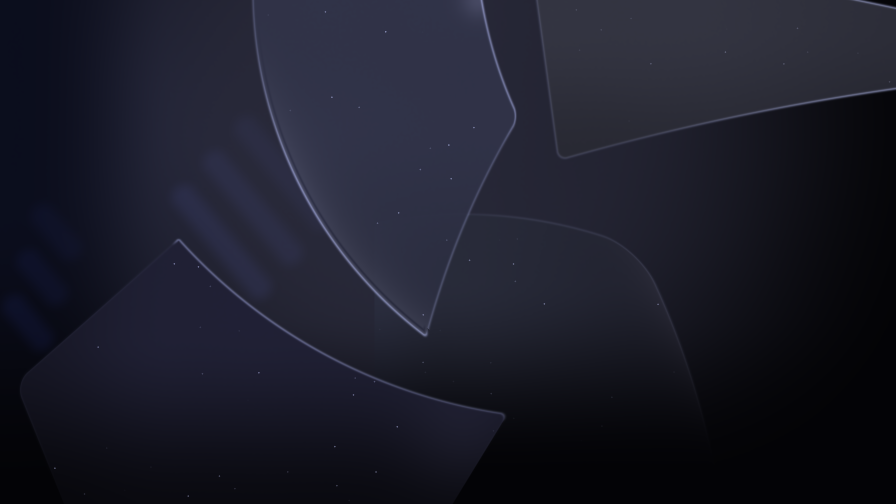
A Shadertoy shader for this background:

```glsl
#define SLATE vec3(0.150, 0.153, 0.208)
#define NAVY vec3(0.040, 0.052, 0.115)
#define GLASS vec3(0.182, 0.192, 0.272)
#define SMOKE vec3(0.192, 0.196, 0.244)
#define INDIGO vec3(0.125, 0.126, 0.205)
#define RIM_COLOR vec3(0.42, 0.44, 0.56)
#define RIM_WIDTH 0.0026
#define SPECK_CELLS 22.0
#define SPECK_DENSITY 0.16
#define MOTTLE 0.008

float hash(vec2 p) {
    vec3 q = fract(vec3(p.xyx) * 0.1031);
    q += dot(q, q.yzx + 33.33);
    return fract((q.x + q.y) * q.z);
}

float gradDot(vec2 cell, vec2 f) {
    float a = 6.2832 * hash(cell);
    return dot(vec2(cos(a), sin(a)), f);
}

float gradientNoise(vec2 p) {
    vec2 i = floor(p), f = fract(p), u = f * f * (3.0 - 2.0 * f), e = vec2(1, 0);
    return mix(mix(gradDot(i, f), gradDot(i + e, f - e), u.x),
               mix(gradDot(i + e.yx, f - e.yx), gradDot(i + 1.0, f - 1.0), u.x), u.y);
}

float circle(vec2 p, vec2 c, float r) { return length(p - c) - r; }

// Half plane, negative to the left of the walk from a to b
float edge(vec2 p, vec2 a, vec2 b) {
    vec2 d = normalize(b - a);
    return dot(p - a, vec2(d.y, -d.x));
}

// Intersection with a rounded corner
float meet(float a, float b, float r) {
    return min(max(a, b), -r) + length(max(vec2(a, b) + r, 0.0));
}

float fill(float d) {
    float aa = 0.8 / iResolution.y;
    return smoothstep(aa, -aa, d);
}

float rim(float d) { return exp(-pow(d / RIM_WIDTH, 2.0)); }

float spot(vec2 p, vec2 c, float r) {
    vec2 q = (p - c) / r;
    return exp(-dot(q, q));
}

// Blurred parallel bars
float bars(vec2 p, vec2 start, vec2 stride, float len) {
    vec2 dir = vec2(0.64, -0.768);
    float sum = 0.0;
    for (int i = 0; i < 3; i++) {
        vec2 q = p - start - stride * float(i);
        float along = clamp(dot(q, dir), 0.0, len);
        sum += smoothstep(0.042, 0.005, length(q - dir * along)) * (1.0 - 0.22 * float(i));
    }
    return sum;
}

float specks(vec2 p) {
    vec2 g = p * SPECK_CELLS, id = floor(g);
    vec2 pos = 0.15 + 0.7 * vec2(hash(id + 3.1), hash(id + 17.7));
    float on = step(1.0 - SPECK_DENSITY, hash(id + 41.3));
    return on * hash(id + 9.2) * smoothstep(0.0026, 0.0006, length(fract(g) - pos) / SPECK_CELLS);
}

vec3 backdrop(vec2 p) {
    float glow = smoothstep(1.0, 0.3, length((p - vec2(0.85, 0.75)) * vec2(0.95, 1.0)));
    glow *= smoothstep(0.0, 0.38, p.y) * smoothstep(0.02, 0.34, p.x);
    vec3 col = vec3(0.012, 0.012, 0.022) + SLATE * glow * mix(0.96, 0.84, smoothstep(0.8, 1.2, p.x));
    col += NAVY * 0.8 * smoothstep(0.55, 0.0, p.x) * smoothstep(0.0, 0.6, p.y);
    col += vec3(0.026, 0.03, 0.068) * bars(p, vec2(0.366, 0.608), vec2(0.062, 0.068), 0.23);
    return col + vec3(0.018, 0.024, 0.07) * bars(p, vec2(0.03, 0.39), vec2(0.028, 0.09), 0.08);
}

void mainImage(out vec4 fragColor, in vec2 fragCoord) {
    vec2 p = fragCoord / iResolution.y;
    vec3 col = backdrop(p);

    // Dim pane, low centre
    float side = circle(p, vec2(-0.185, -0.245), 1.634);
    float pane = meet(circle(p, vec2(0.916, -0.351), 0.926), side, 0.05);
    pane = meet(pane, 0.743 - p.x, 0.012);
    float paneFade = smoothstep(0.06, 0.45, p.y);
    vec3 paneCol = mix(vec3(0.145, 0.155, 0.200), vec3(0.105, 0.110, 0.145), smoothstep(0.9, 1.4, p.x));
    paneCol += vec3(0.018, 0.020, 0.034) * smoothstep(0.15, 0.0, p.x - 0.743);
    paneCol += vec3(0.045, 0.040, 0.045) * exp(min(side, 0.0) / 0.04);
    paneCol = vec3(0.012, 0.012, 0.024) + paneCol * paneFade;
    col = mix(col, paneCol, fill(pane) * 0.92);
    col += RIM_COLOR * 0.13 * rim(pane) * paneFade * smoothstep(0.75, 1.1, p.x);

    // Smoky sheet, upper right
    float sheet = meet(edge(p, vec2(1.065, 1.0), vec2(1.106, 0.699)),
                       -circle(p, vec2(2.477, -4.130), 5.003), 0.018);
    sheet = max(sheet, edge(p, vec2(1.778, 0.984), vec2(1.701, 1.0)));
    vec3 sheetCol = SMOKE * mix(0.82, 1.04, smoothstep(0.68, 0.95, p.y));
    sheetCol *= mix(1.0, 0.86, smoothstep(1.4, 1.8, p.x));
    col = mix(col, sheetCol, fill(sheet));
    col += RIM_COLOR * rim(sheet) * mix(0.2, 0.65, smoothstep(1.2, 1.75, p.x));

    // Indigo plate, lower left
    float bow = -circle(p, vec2(1.155, 1.243), 1.075);
    float plate = meet(edge(p, vec2(0.352, 0.523), vec2(0.032, 0.241)),
                       edge(p, vec2(0.032, 0.237), vec2(0.127, 0.0)), 0.03);
    plate = meet(plate, bow, 0.004);
    plate = meet(plate, edge(p, vec2(0.898, 0.0), vec2(1.0, 0.167)), 0.014);
    vec3 plateCol = INDIGO * mix(0.3, 1.0, smoothstep(-0.02, 0.34, p.y));
    plateCol *= mix(0.7, 1.0, smoothstep(0.02, 0.35, p.x));
    plateCol += vec3(0.035, 0.035, 0.048) * spot(p, vec2(0.92, 0.13), 0.12);
    col = mix(col, plateCol, fill(plate));
    col += RIM_COLOR * rim(plate) * mix(0.05, 0.55, smoothstep(-0.02, 0.0, bow))
         * smoothstep(0.0, 0.2, p.y) * mix(1.0, 0.6, smoothstep(0.5, 1.0, p.x));

    // Bright glass blade, upper centre
    float curve = circle(p, vec2(1.366, 1.022), 0.8645);
    float blade = meet(curve, -circle(p, vec2(2.421, -0.075), 1.627), 0.007);
    blade = meet(blade, -circle(p, vec2(1.806, 1.137), 0.861), 0.018);
    float low = smoothstep(1.0, 0.6, p.y);
    vec3 bladeCol = GLASS * mix(0.88, 1.06, smoothstep(0.35, 0.75, p.y));
    bladeCol += vec3(0.095, 0.095, 0.100) * exp(min(curve, 0.0) / 0.035) * low;
    bladeCol += vec3(0.10, 0.10, 0.12) * spot(p, vec2(0.95, 1.0), 0.035);
    col = mix(col, bladeCol, fill(blade) * 0.88);
    float leftRim = smoothstep(-0.015, 0.0, curve) * mix(0.25, 0.6, low);
    float rightRim = mix(0.28, 0.6, smoothstep(0.7, 0.8, p.y));
    col += RIM_COLOR * rim(blade) * max(leftRim, rightRim * step(curve, -0.015));
    col -= 0.07 * rim(blade + 0.008) * smoothstep(-0.02, -0.005, curve) * low;

    // Dust and faint mottling
    float inside = max(max(fill(pane) * paneFade, fill(plate)), max(fill(blade), fill(sheet) * 0.5));
    col += vec3(0.32, 0.33, 0.40) * specks(p) * inside;
    col *= 1.0 + MOTTLE * gradientNoise(p * 140.0) + 3.0 * MOTTLE * gradientNoise(p * 5.0);
    fragColor = vec4(max(col, 0.0), 1.0);
}
```
